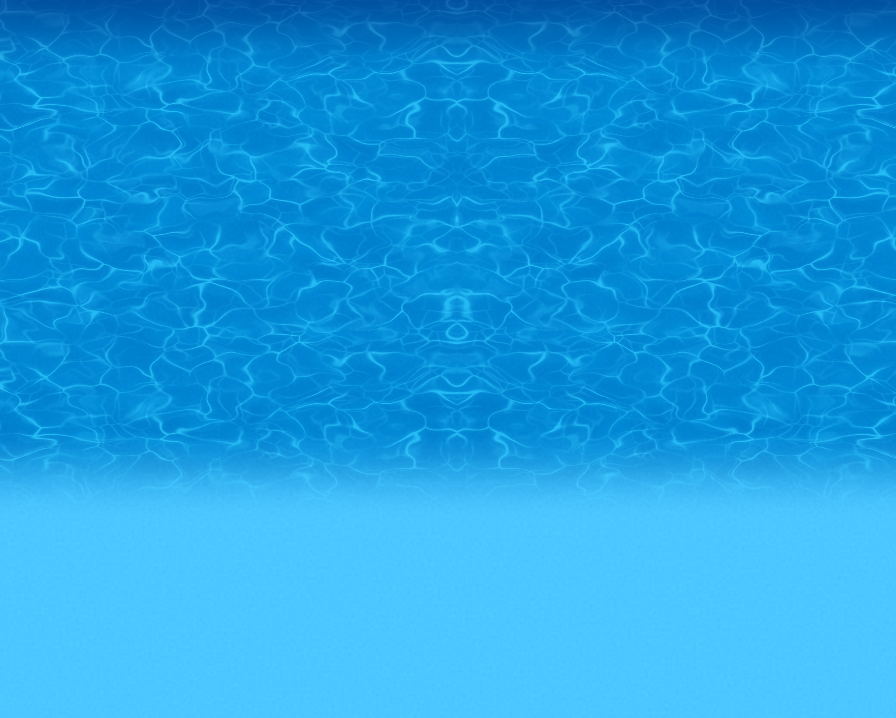
Write a WebGL 2 fragment shader that draws this texture.

```glsl
#version 300 es
precision highp float;

uniform vec2 u_resolution;
out vec4 fragColor;

vec2 hash2(vec2 p) {
    vec3 h = fract(vec3(p.xyx) * vec3(0.1031, 0.1030, 0.0973));
    h += dot(h, h.yzx + 33.33);
    return fract((h.xx + h.yz) * h.zy);
}

// Lattice value that repeats vertically
vec2 tiledHash(vec2 cell, float period) {
    return hash2(vec2(cell.x + 40.0, mod(cell.y, period) + 7.0));
}

float corner(vec2 cell, vec2 offset, float period) {
    return dot(tiledHash(cell, period) * 2.0 - 1.0, offset);
}

float gradientNoise(vec2 p, float period) {
    vec2 i = floor(p), f = fract(p);
    vec2 u = f * f * f * (f * (f * 6.0 - 15.0) + 10.0);
    vec2 e = vec2(1.0, 0.0);
    float low = mix(corner(i, f, period), corner(i + e, f - e, period), u.x);
    float high = mix(corner(i + e.yx, f - e.yx, period), corner(i + 1.0, f - 1.0, period), u.x);
    return mix(low, high, u.y);
}

// Gap between the two nearest cell centres: zero on cell borders
float cellGap(vec2 p, float period) {
    vec2 i = floor(p), f = fract(p);
    float nearest = 9.0, second = 9.0;
    for (int y = -1; y <= 1; y++) {
        for (int x = -1; x <= 1; x++) {
            vec2 o = vec2(x, y);
            float d = length(o + 0.05 + 0.9 * tiledHash(i + o, period) - f);
            second = min(second, max(nearest, d));
            nearest = min(nearest, d);
        }
    }
    return second - nearest;
}

vec2 warp(vec2 p, float period) {
    return vec2(gradientNoise(p, period), gradientNoise(p + vec2(17.3, 2.0), period));
}

void main() {
    vec2 uv = gl_FragCoord.xy / u_resolution;
    // Water is mirrored about a vertical axis
    vec2 p = vec2(abs(uv.x - 0.51), uv.y * 0.802);
    vec2 q = p * vec2(22.0, 38.0);
    vec2 bent = q + 1.1 * warp(q * 0.5, 7.0) + 0.5 * warp(q * 1.5 + 5.0, 21.0);

    // Broken net of refracted light, with a finer one beneath
    float strength = clamp(0.5 + 1.5 * gradientNoise(q + 9.3, 14.0), 0.08, 1.0);
    float fineStrength = clamp(0.4 + 1.5 * gradientNoise(q + vec2(31.7, 5.4), 14.0), 0.0, 1.0);
    float gap = cellGap(bent, 14.0);
    float fineGap = cellGap(bent * 1.5 + vec2(8.4, 3.0), 21.0);
    float net = strength * (0.85 * exp(-gap * gap * 260.0) + 0.32 * exp(-gap * 6.0));
    net += fineStrength * (0.4 * exp(-fineGap * fineGap * 130.0) + 0.12 * exp(-fineGap * 5.0));

    // Soft mottling, bright shards and larger pools
    float mottle = gradientNoise(bent * vec2(0.7, 1.0), 14.0);
    float shards = smoothstep(0.2, 0.34, gradientNoise(bent + vec2(3.6, 1.5), 14.0));
    float pools = 0.0;
    vec2 centres[6] = vec2[](vec2(0.0, 0.505), vec2(0.165, 0.64), vec2(0.36, 0.633),
        vec2(0.165, 0.437), vec2(0.355, 0.349), vec2(0.355, 0.716));
    for (int i = 0; i < 6; i++) {
        vec2 d = (p - centres[i]) / vec2(0.022, 0.015);
        pools += exp(-dot(d, d));
    }
    float light = net + 0.17 * shards + pools * (0.12 + 0.25 * shards);
    float grain = gradientNoise(uv * vec2(260.0, 208.0), 512.0);
    vec3 water = mix(vec3(0.0, 0.495, 0.80), vec3(0.0, 0.555, 0.85), clamp(0.4 + mottle, 0.0, 1.0));
    water = mix(water, vec3(0.15, 0.75, 0.97), clamp(light, 0.0, 1.0) * 0.9) + 0.02 * grain;

    // Deep shade along the top
    float depth = smoothstep(0.89, 1.02, uv.y + 0.012 * gradientNoise(q * 0.5, 7.0));
    water = mix(water, vec3(0.0, 0.29, 0.60) + 0.05 * light, depth * 0.95);

    // Pale floor with fine grain
    vec3 pale = vec3(0.30, 0.78, 1.0) + 0.025 * grain;
    float fade = 1.0 - smoothstep(0.275, 0.41, uv.y);
    fragColor = vec4(mix(water, pale, fade), 1.0);
}
```
